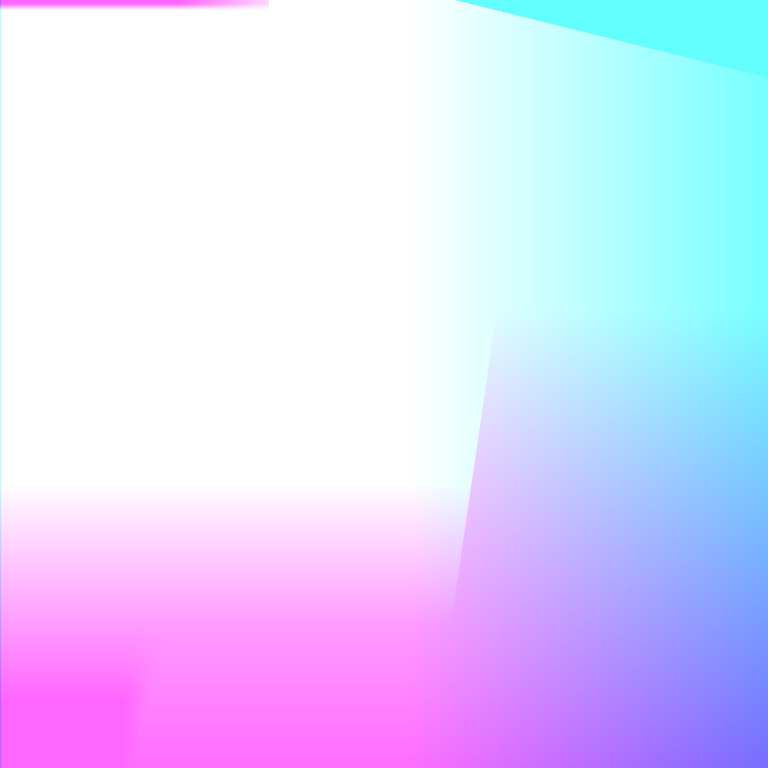
Reproduce this background procedurally as a Shadertoy shader.

```glsl
// Soft white field tinted by cyan from the right and magenta from below.
// Cyan removes red and magenta removes green, so each tint is one ramp;
// slanted edges choose which ramp applies, and their overlap gives violet.

const float FULL_TINT = 0.61;                    // strongest removal of a channel

// Cyan ramp (x), corner wedge and left hairline
const vec2  CYAN_SPAN  = vec2(0.533, 1.0);
const float CYAN_DEPTH = 0.535;
const vec2  WEDGE_A = vec2(0.592, 1.0);
const vec2  WEDGE_B = vec2(1.0, 0.899);
const float HAIRLINE_WIDTH = 0.0018;
const float HAIRLINE_DEPTH = 0.25;

// Magenta ramps (y): a tall, slow one and a short, steep one
const vec2  TALL_SPAN   = vec2(0.598, 0.0);
const float TALL_DEPTH  = 0.575;
const vec2  STEEP_SPAN  = vec2(0.3715, 0.0885);
const float STEEP_DEPTH = 0.60;

// Edge of the violet panel, and the soft edge of the lower left panel
const vec2  PANEL_LOW  = vec2(0.590, 0.206);
const vec2  PANEL_HIGH = vec2(0.647, 0.596);
const float SOFT_INNER = 0.158;
const float SOFT_OUTER = 0.171;
const float SOFT_SLANT = 0.34;

// Thin magenta bar along the top
const float BAR_END    = 0.350;
const float BAR_FADE   = 0.235;
const float BAR_HEIGHT = 0.0150;
const float BAR_TAIL   = 0.26;

// Linear ramp, 0 at span.x and 1 at span.y, in either direction
float ramp(vec2 span, float v) {
    return clamp((v - span.x) / (span.y - span.x), 0.0, 1.0);
}

// Signed distance to the line a-b, positive on its right-hand side
float rightOf(vec2 p, vec2 a, vec2 b) {
    vec2 d = normalize(b - a);
    return dot(p - a, vec2(d.y, -d.x));
}

// Antialiased step over one pixel
float cover(float dist, float pixel) {
    return clamp(dist / pixel + 0.5, 0.0, 1.0);
}

float cyanTint(vec2 uv, float pixel) {
    float tint = CYAN_DEPTH * ramp(CYAN_SPAN, uv.x);
    float wedge = cover(-rightOf(uv, WEDGE_A, WEDGE_B), pixel);
    float hairline = cover(HAIRLINE_WIDTH - uv.x, pixel);
    tint = mix(tint, FULL_TINT, wedge);
    return max(tint, HAIRLINE_DEPTH * hairline);
}

float magentaTint(vec2 uv, float pixel) {
    float tall = TALL_DEPTH * ramp(TALL_SPAN, uv.y);
    float steep = STEEP_DEPTH * ramp(STEEP_SPAN, uv.y);

    // Steep ramp at the left, the weaker of both in the middle, tall at right
    float softEdge = SOFT_OUTER + SOFT_SLANT * uv.y;
    float tint = mix(steep, min(steep, tall),
                     smoothstep(SOFT_INNER, softEdge, uv.x));
    float panel = cover(rightOf(uv, PANEL_LOW, PANEL_HIGH), pixel);
    tint = mix(tint, tall, panel);

    // Top bar fades downward and toward its blunt right end
    float down = 1.0 - smoothstep(0.2, 1.0, (1.0 - uv.y) / BAR_HEIGHT);
    float along = mix(1.0, BAR_TAIL, ramp(vec2(BAR_FADE, BAR_END), uv.x));
    float bar = down * along * cover(BAR_END - uv.x, pixel);
    return max(tint, FULL_TINT * bar);
}

void mainImage(out vec4 fragColor, in vec2 fragCoord) {
    vec2 uv = fragCoord / iResolution.xy;
    float pixel = 1.0 / min(iResolution.x, iResolution.y);
    vec3 color = vec3(1.0 - cyanTint(uv, pixel),
                      1.0 - magentaTint(uv, pixel), 1.0);
    fragColor = vec4(color, 1.0);
}
```
